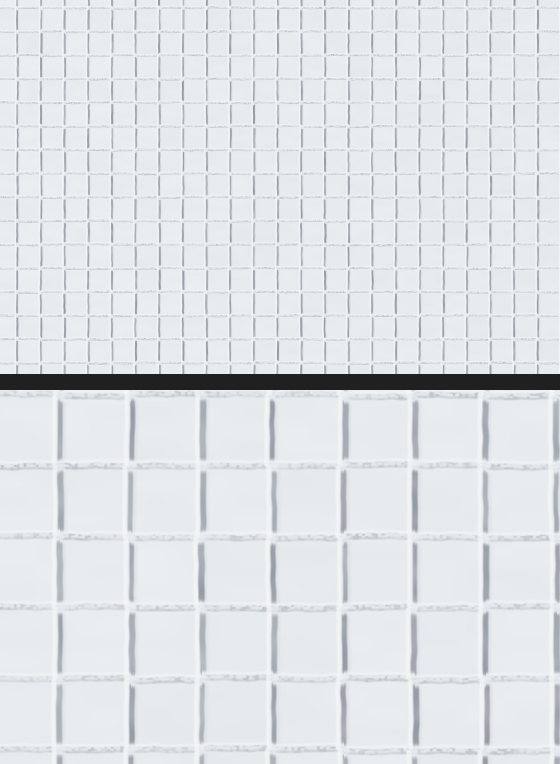
Top: the whole. Bottom: its middle third, enlarged.
This texture is drawn by a Shadertoy shader. Its source:

```glsl
// White mosaic tiles, about 23.7 across and 15.8 down, with dark uneven upright
// joints and pale speckled level joints. Each joint segment gets its own offset
// and strength from a hash; value noise adds wear, and a few tiles have a pinhole.

float hash(vec2 p) {
    vec3 q = fract(p.xyx * 0.1031);
    q += dot(q, q.yzx + 33.33);
    return fract((q.x + q.y) * q.z);
}

float noise(vec2 p) {
    vec2 cell = floor(p), f = fract(p);
    f = f * f * (3.0 - 2.0 * f);
    return mix(mix(hash(cell), hash(cell + vec2(1, 0)), f.x),
               mix(hash(cell + vec2(0, 1)), hash(cell + vec2(1, 1)), f.x), f.y);
}

// Soft-edged line: 1 within halfWidth of the centre, fading over soft
float line(float d, float halfWidth, float soft) {
    return 1.0 - smoothstep(halfWidth - soft, halfWidth + soft, abs(d));
}

void mainImage(out vec4 fragColor, in vec2 fragCoord) {
    vec2 uv = fragCoord / iResolution.xy;
    vec2 p = uv * vec2(23.67, 15.8) - vec2(0.74, 0.463) + 40.0;
    float pixel = 23.67 / iResolution.x;
    float soft = max(0.018, 0.6 * pixel);

    vec2 tile = floor(p), joint = floor(p + 0.5);
    vec2 uprightId = vec2(joint.x, tile.y), levelId = vec2(tile.x, joint.y);

    // Signed distances to the closest joints, shifted a little per segment
    float dx = p.x - joint.x + 0.035 * (hash(uprightId) - 0.5)
             + 0.016 * (noise(vec2(joint.x * 9.0, p.y * 5.0)) - 0.5);
    float dy = p.y - joint.y + 0.045 * (hash(levelId + 71.0) - 0.5)
             + 0.022 * (noise(vec2(p.x * 6.0, joint.y * 9.0)) - 0.5);

    // Glazed face: faint tone per tile, cloudy glaze, falloff to the right
    vec3 color = vec3(0.912, 0.924, 0.934);
    color += 0.010 * (hash(tile + 13.0) - 0.5) + 0.012 * (noise(p * vec2(1.5, 4.0)) - 0.5);
    color += 0.008 * (0.5 - uv.x);

    // Level joints: pale grout with grains and a thin shaded underside
    float grain = noise(p * vec2(22.0, 30.0));
    float wear = noise(vec2(p.x * 1.7, joint.y * 5.0));
    color = mix(color, vec3(0.95, 0.955, 0.96), 0.6 * line(dy - 0.055, 0.03, soft));
    vec3 grout = mix(vec3(0.89, 0.905, 0.92), vec3(0.74, 0.76, 0.785),
                     smoothstep(0.35, 0.95, grain) * (0.4 + 0.6 * wear));
    color = mix(color, grout, line(dy, 0.042, soft));
    color = mix(color, vec3(0.75, 0.77, 0.795),
                (0.25 + 0.45 * wear) * line(dy + 0.03, 0.016, soft));

    // Upright joints: bright rim on the left, dark gap broken at the crossings
    float run = smoothstep(0.04, 0.13, abs(dy));
    float strength = 0.5 + 0.3 * hash(uprightId + 29.0)
                   + 0.3 * noise(vec2(joint.x * 7.0, p.y * 4.0));
    float gapWidth = 0.030 + 0.014 * hash(uprightId + 53.0);
    color = mix(color, vec3(0.955, 0.96, 0.965), 0.8 * line(dx + 0.075, 0.035, soft));
    color = mix(color, vec3(0.85, 0.87, 0.89), 0.6 * run * line(dx - 0.015, 0.065, 0.03));
    color = mix(color, vec3(0.59, 0.61, 0.645),
                min(strength, 1.0) * run * line(dx, gapWidth, soft));

    // Raised pale grout where joints cross
    float crossing = 1.0 - smoothstep(0.025, 0.09, length(vec2(dx, dy)));
    color = mix(color, vec3(0.93, 0.94, 0.95), 0.65 * crossing);

    // Rare dark pinholes
    vec2 hole = 0.15 + 0.7 * vec2(hash(tile + 101.0), hash(tile + 151.0));
    float pinhole = step(0.983, hash(tile + 211.0))
                  * (1.0 - smoothstep(0.02, 0.02 + 2.0 * soft, length(p - tile - hole)));
    color = mix(color, vec3(0.35, 0.36, 0.39), 0.8 * pinhole);

    fragColor = vec4(color, 1.0);
}
```
